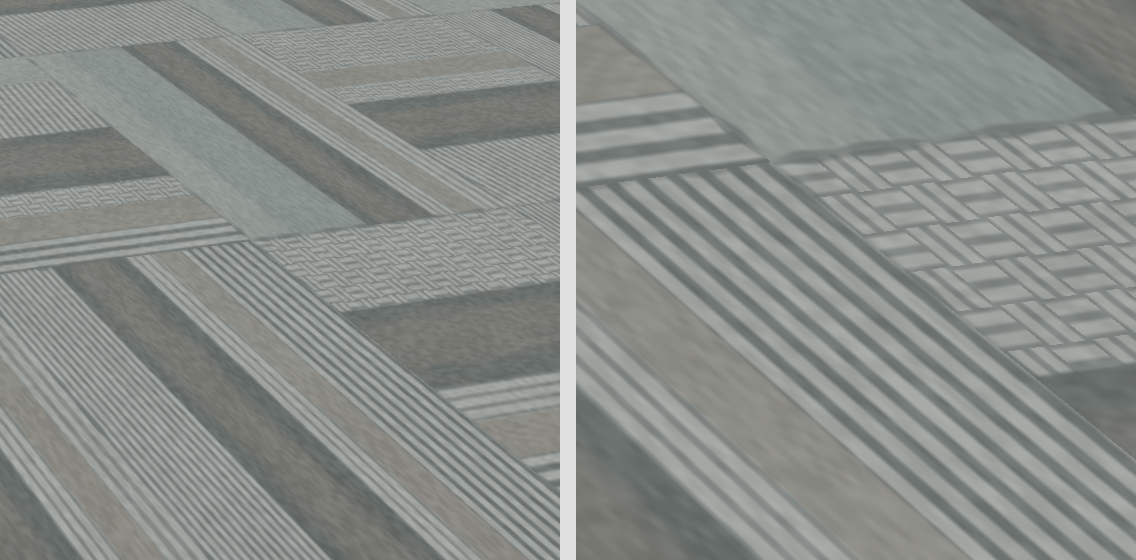
Left, the full canvas; right, a detail of the centre.
Give the GLSL for this texture, as a Shadertoy shader.

```glsl
// Quarter-turned striped carpet tiles in muted greys, seen in perspective.

const vec3 PALE  = vec3(0.575, 0.597, 0.580);
const vec3 LIGHT = vec3(0.630, 0.645, 0.632);
const vec3 MIST  = vec3(0.535, 0.567, 0.562);
const vec3 TAUPE = vec3(0.540, 0.538, 0.512);
const vec3 BROWN = vec3(0.465, 0.463, 0.442);
const vec3 DARK  = vec3(0.395, 0.420, 0.412);

float hash(vec2 p) {
    vec3 q = fract(p.xyx * 0.1031);
    q += dot(q, q.yzx + 33.33);
    return fract((q.x + q.y) * q.z);
}

float noise(vec2 p) {
    vec2 i = floor(p), f = fract(p);
    f = f * f * (3.0 - 2.0 * f);
    return mix(mix(hash(i), hash(i + vec2(1, 0)), f.x),
               mix(hash(i + vec2(0, 1)), hash(i + vec2(1, 1)), f.x), f.y);
}

// Soft step from 0 to 1 at an edge
float edge(float x, float at, float px) {
    return smoothstep(-1.0, 1.0, (x - at) / (px + 0.002));
}

// Repeated lines that fade to their mean when too fine to resolve
float lines(float x, float period, float duty, float px) {
    float d = 2.0 * abs(fract(x / period) - 0.5);
    float soft = 0.15 + 1.5 * px / period;
    float mask = smoothstep(1.0 - duty - soft, 1.0 - duty + soft, d);
    return mix(mask, duty, smoothstep(0.25, 0.8, px / period));
}

// Short bars that alternate in direction from block to block
float basket(vec2 p, float size, float px) {
    vec2 q = p / size;
    float turn = mod(floor(q.x) + floor(q.y), 2.0);
    return lines(turn < 0.5 ? q.x : q.y, 0.5, 0.4, px / size);
}

// Dark band with a warmer, streaked heart
vec3 brownBand(float s, vec2 grain) {
    float streak = noise(grain * vec2(60.0, 9.0));
    float heart = smoothstep(0.30, 0.36, s) * (1.0 - smoothstep(0.44, 0.51, s));
    return mix(DARK, BROWN, clamp(heart + 0.7 * (streak - 0.5), 0.0, 1.0));
}

// Bands of one tile: p.x runs across the bands, p.y along them
vec3 tileColor(vec2 cell, vec2 p, bool turned, bool flipped, float px) {
    float shifted = step(abs(cell.x + 2.0 * cell.y + 0.5), 1.0);
    float s = p.x - 0.16 * shifted;
    vec2 grain = p + cell * 7.0 + 40.0;

    // Wide woven band
    vec3 weave = MIST;
    if (turned && cell.y > 0.5)
        weave = mix(LIGHT, DARK, 0.6 * basket(p, 0.05, px));
    else if (turned)
        weave = mix(LIGHT, DARK, 0.65 * lines(p.y + 0.15 * p.x, 0.031, 0.42, px));
    else if (shifted < 0.5)
        weave = mix(LIGHT, DARK, 0.65 * lines(s, 0.0235, 0.45, px));

    // Narrow band: key pattern or thin lines
    float thin = lines(s - 0.54, 0.03, 0.35, px);
    if (turned && cell.y < 0.5) thin = basket(p, 0.044, px);
    vec3 narrow = mix(LIGHT, DARK, 0.55 * thin);

    // Border band: bold lines, or bars in flipped tiles
    float bold = lines(s - 0.73, 0.037, 0.43, px);
    if (flipped) bold = 0.75 * basket(p, 0.05, px);
    float strength = !turned && shifted > 0.5 ? 0.5 : 0.85;
    vec3 border = mix(LIGHT, DARK, strength * bold);

    vec3 color = mix(PALE, weave, edge(s, 0.0, px));
    color = mix(color, brownBand(s, grain), edge(s, 0.28, px));
    color = mix(color, narrow, edge(s, 0.54, px));
    color = mix(color, TAUPE, edge(s, 0.635, px));
    color = mix(color, border, edge(s, 0.735, px));

    // Pile texture
    float pile = noise(grain * vec2(110.0, 65.0)) - 0.5;
    float patches = noise(grain * vec2(14.0, 5.0)) - 0.5;
    return color + 0.065 * pile + 0.025 * patches;
}

// Ragged dark dirt along the tile joints
float seam(vec2 uv, vec2 f, float px) {
    vec2 d = min(f, 1.0 - f);
    float ragged = noise(uv * 24.0 + 90.0);
    float width = 0.003 + 0.008 * ragged * ragged;
    return (1.0 - edge(min(d.x, d.y), width, px)) * (0.2 + 0.5 * ragged);
}

void mainImage(out vec4 fragColor, in vec2 fragCoord) {
    vec2 screen = fragCoord / iResolution.xy;
    screen.y = 1.0 - screen.y;

    // Project the canvas on the floor; one unit is one tile
    float depth = screen.y + 1.091;
    vec2 uv = vec2(3.33 * (0.816 * screen.x + 0.0632 - screen.y),
                   4.11 * (0.1 * screen.x - 0.1048 + screen.y)) / depth;
    float px = 0.6 * length(fwidth(uv));
    vec2 cell = floor(uv), f = uv - cell;

    // Turn every other tile, except in the far left column
    bool turned = mod(cell.x + cell.y, 2.0) > 0.5 && cell.x > -1.5;
    bool flipped = turned && cell.x > cell.y;
    vec2 p = turned ? f.yx : f;
    if (flipped) p.x = 1.0 - p.x;

    vec3 color = tileColor(cell, p, turned, flipped, px);
    color = mix(color, DARK, seam(uv, f, px));
    color = mix(color, PALE, 0.16 * (1.0 - screen.y));
    fragColor = vec4(color, 1.0);
}
```
